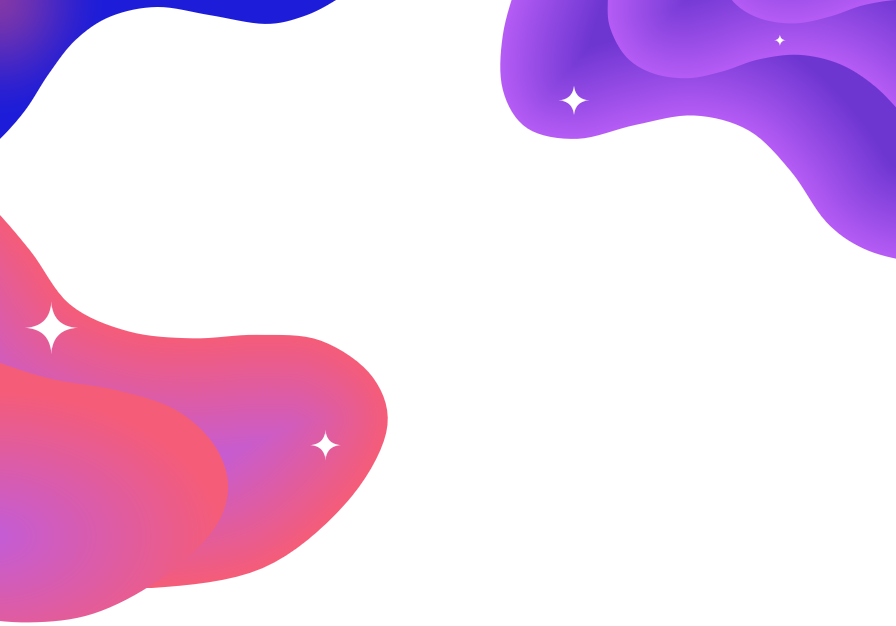
Write a Shadertoy shader that draws this background.

```glsl
const int N = 14;

// Smooth curve through four neighbouring points
vec2 spline(vec2 a, vec2 b, vec2 c, vec2 d, float t) {
    return b + 0.5 * t * (c - a + t * (2.0*a - 5.0*b + 4.0*c - d + t * (3.0*(b - c) + d - a)));
}

// Signed distance to an open curve, negative on the filled side
float blob(vec2 p, vec2 path[N]) {
    float nearest = 1e5, side = 1.0;
    for (int i = 1; i < N - 2; i++) {
        vec2 a = path[i];
        for (int k = 1; k <= 8; k++) {
            vec2 b = spline(path[i-1], path[i], path[i+1], path[i+2], float(k) / 8.0);
            vec2 e = b - a, v = p - a;
            vec2 gap = v - e * clamp(dot(v, e) / dot(e, e), 0.0, 1.0);
            float d = dot(gap, gap);
            if (d < nearest) {
                nearest = d;
                side = sign(e.x * v.y - e.y * v.x);
            }
            a = b;
        }
    }
    return side * sqrt(nearest);
}

// Four-pointed sparkle with concave sides
float sparkle(vec2 p, float radius, float px) {
    vec2 s = sqrt(max(abs(p), 0.4 * px));
    return (s.x + s.y - sqrt(radius)) / length(0.5 / s);
}

float cover(float d, float px) {
    return clamp(0.5 - d / px, 0.0, 1.0);
}

// Fill that changes from the rim colour to the core colour with depth
vec3 fillDeep(vec3 base, float d, float depth, vec3 rim, vec3 core, float px) {
    return mix(base, mix(rim, core, clamp(-d / depth, 0.0, 1.0)), cover(d, px));
}

void mainImage(out vec4 fragColor, in vec2 fragCoord) {
    // Canvas is 7.68 units wide, with y measured down from the top
    float px = 7.68 / iResolution.x;
    vec2 p = vec2(fragCoord.x, iResolution.y - fragCoord.y) * px;
    vec3 color = vec3(1.0);

    // Outlines
    vec2 blueEdge[N] = vec2[N](
        vec2(-0.7, 1.7), vec2(-0.25, 1.4), vec2(0.0, 1.19), vec2(0.22, 0.94), vec2(0.42, 0.63),
        vec2(0.65, 0.34), vec2(0.95, 0.14), vec2(1.35, 0.06), vec2(1.8, 0.13), vec2(2.27, 0.205),
        vec2(2.6, 0.14), vec2(2.88, 0.0), vec2(3.15, -0.2), vec2(3.4, -0.4));
    vec2 violetOuter[N] = vec2[N](
        vec2(4.6, -0.6), vec2(4.45, -0.2), vec2(4.31, 0.3), vec2(4.31, 0.77), vec2(4.52, 1.1),
        vec2(4.95, 1.19), vec2(5.45, 1.07), vec2(5.95, 0.99), vec2(6.42, 1.12), vec2(6.78, 1.47),
        vec2(7.08, 1.9), vec2(7.4, 2.13), vec2(7.8, 2.24), vec2(8.2, 2.27));
    vec2 violetInner[N] = vec2[N](
        vec2(5.35, -0.7), vec2(5.24, -0.3), vec2(5.21, 0.0), vec2(5.23, 0.24), vec2(5.37, 0.49),
        vec2(5.6, 0.63), vec2(5.9, 0.67), vec2(6.2, 0.61), vec2(6.5, 0.51), vec2(6.85, 0.47),
        vec2(7.2, 0.55), vec2(7.5, 0.74), vec2(7.75, 1.0), vec2(8.0, 1.3));
    vec2 pinkBack[N] = vec2[N](
        vec2(0.4, 5.0), vec2(1.3, 5.04), vec2(2.25, 4.87), vec2(2.95, 4.33), vec2(3.31, 3.71),
        vec2(3.2, 3.24), vec2(2.75, 2.92), vec2(2.2, 2.87), vec2(1.65, 2.9), vec2(1.1, 2.84),
        vec2(0.6, 2.61), vec2(0.26, 2.15), vec2(-0.1, 1.74), vec2(-0.5, 1.4));
    vec2 pinkFront[N] = vec2[N](
        vec2(-0.8, 5.15), vec2(-0.3, 5.28), vec2(0.25, 5.335), vec2(0.8, 5.26), vec2(1.35, 4.98),
        vec2(1.8, 4.58), vec2(1.955, 4.2), vec2(1.84, 3.82), vec2(1.5, 3.51), vec2(1.0, 3.345),
        vec2(0.45, 3.25), vec2(0.0, 3.11), vec2(-0.3, 2.97), vec2(-0.7, 2.8));

    // Blue corner with a plum glow
    vec3 blue = mix(vec3(0.52, 0.22, 0.65), vec3(0.11, 0.11, 0.85),
                    smoothstep(-0.1, 0.95, length(p * vec2(1.0, 0.9))));
    color = mix(color, blue, cover(blob(p, blueEdge), px));

    // Three stacked violet layers
    vec3 lilac = vec3(0.71, 0.36, 0.96), indigo = vec3(0.43, 0.21, 0.82);
    color = fillDeep(color, blob(p, violetOuter), 0.75, lilac, indigo, px);
    color = fillDeep(color, blob(p, violetInner), 0.75, lilac, indigo, px);
    color = fillDeep(color, blob(p - vec2(0.92, -0.47), violetInner), 0.75, lilac, indigo, px);

    // Two pink layers, the front one lit from the left edge
    vec3 coral = vec3(0.96, 0.36, 0.47), orchid = vec3(0.76, 0.36, 0.85);
    color = fillDeep(color, blob(p, pinkBack), 1.1, coral, orchid, px);
    float glow = length((p - vec2(-0.1, 4.6)) / vec2(2.0, 1.25));
    color = mix(color, mix(orchid, coral, min(glow, 1.0)), cover(blob(p, pinkFront), px));

    // Sparkles: centre and radius
    vec3 stars[4] = vec3[4](vec3(4.92, 0.86, 0.15), vec3(6.685, 0.345, 0.06),
                            vec3(0.44, 2.81, 0.25), vec3(2.79, 3.815, 0.15));
    for (int i = 0; i < 4; i++)
        color = mix(color, vec3(1.0), cover(sparkle(p - stars[i].xy, stars[i].z, px), px));

    fragColor = vec4(color, 1.0);
}
```
